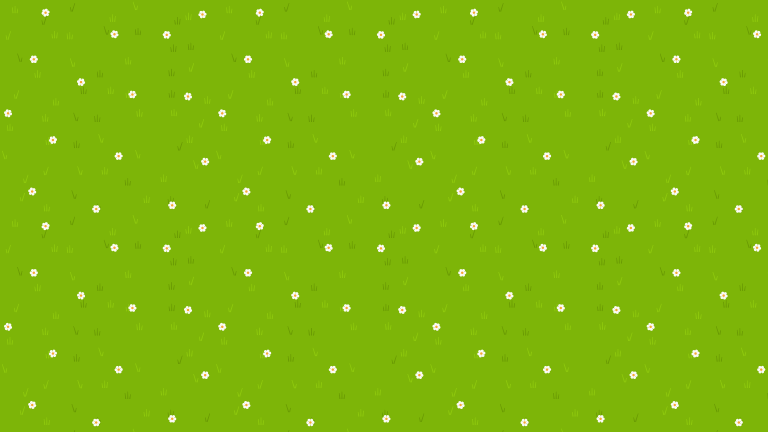
Reproduce this pattern procedurally as a Shadertoy shader.

```glsl
const float UNITS = 432.0;                // design units per canvas height
const vec2 TILE = vec2(214.2, 213.5);     // size of one repeat
const vec2 GRASS_GRID = vec2(7.0, 8.0);   // tufts across and down a repeat

const vec3 MEADOW = vec3(0.49, 0.71, 0.03);
const vec3 LIGHT_GRASS = vec3(0.56, 0.79, 0.05);
const vec3 DARK_GRASS = vec3(0.41, 0.60, 0.01);
const vec3 PETAL = vec3(0.98, 0.98, 0.96);
const vec3 POLLEN = vec3(0.96, 0.66, 0.20);

// Each row of flowers follows a parabola: origin + step * t + bend * t * t
const vec2 ROW_ORIGIN[4] = vec2[](vec2(142.7, 37.2), vec2(106.2, 89.6),
                                  vec2(83.2, 149.4), vec2(132.7, 209.8));
const vec2 ROW_STEP[4] = vec2[](vec2(52.3, 0.6), vec2(51.4, 12.4),
                                vec2(65.7, 16.1), vec2(76.0, -3.7));
const vec2 ROW_BEND[4] = vec2[](vec2(-8.3, -10.5), vec2(2.1, -5.2),
                                vec2(10.4, -5.3), vec2(6.0, -10.6));

vec3 hash3(vec2 p) {
    vec3 q = fract(p.xyx * vec3(0.1031, 0.1030, 0.0973));
    q += dot(q, q.yxz + 33.33);
    return fract((q.xxy + q.yzz) * q.zyx);
}

float coverage(float dist, float pixel) {
    return clamp(0.5 - dist / pixel, 0.0, 1.0);
}

float segmentDist(vec2 p, vec2 a, vec2 b, float radius) {
    vec2 ab = b - a;
    float t = clamp(dot(p - a, ab) / dot(ab, ab), 0.0, 1.0);
    return length(p - a - ab * t) - radius * (1.0 - 0.4 * t);
}

// Six round petals, folded into one sector
float petalsDist(vec2 p, float turn) {
    float sector = radians(60.0);
    float angle = atan(p.y, p.x) - turn;
    angle -= sector * round(angle / sector);
    vec2 folded = length(p) * vec2(cos(angle), sin(angle));
    return min(length(folded - vec2(2.55, 0.0)) - 1.5, length(p) - 2.2);
}

// Three upright blades, or two leaning ones
float tuftDist(vec2 p, bool leaning) {
    float dist = 1e3;
    for (int i = leaning ? 1 : 0; i < 3; i++) {
        float k = float(i) - 1.0;
        float rise = leaning ? 3.5 + 4.0 * k : 6.5 - 2.2 * abs(k) + 0.6 * k;
        float lean = leaning ? 3.2 * k - 0.8 : 0.6 * k;
        vec2 root = vec2((leaning ? 1.2 : 2.1) * k, -3.2);
        dist = min(dist, segmentDist(p, root, root + vec2(lean, rise), 0.5));
    }
    return dist;
}

vec3 drawGrass(vec3 color, vec2 p, float pixel) {
    vec2 size = TILE / GRASS_GRID;
    vec2 home = floor(p / size);
    for (int y = -1; y <= 1; y++)
    for (int x = -1; x <= 1; x++) {
        vec2 cell = home + vec2(x, y);
        vec2 id = mod(cell, GRASS_GRID);
        vec3 place = hash3(id + 3.7);
        vec3 style = hash3(id + 41.3);
        vec2 q = p - (cell + 0.15 + 0.7 * place.xy) * size;
        q *= vec2(style.x < 0.5 ? -1.0 : 1.0, -1.0);
        float ink = coverage(tuftDist(q, style.y < 0.3), pixel);
        color = mix(color, place.z < 0.58 ? LIGHT_GRASS : DARK_GRASS, ink);
    }
    return color;
}

vec3 drawFlowers(vec3 color, vec2 p, float pixel) {
    for (int row = 0; row < 4; row++) {
        int count = row == 3 ? 3 : 4;
        for (int i = 0; i < count; i++) {
            float t = float(i) - 1.5;
            vec2 q = p - ROW_ORIGIN[row] - (ROW_STEP[row] + ROW_BEND[row] * t) * t;
            q -= TILE * round(q / TILE);
            float turn = 0.5 * (hash3(vec2(row, i)).x - 0.5);
            color = mix(color, PETAL, coverage(petalsDist(q, turn), pixel));
            color = mix(color, POLLEN, coverage(length(q) - 1.2, pixel));
        }
    }
    return color;
}

void mainImage(out vec4 fragColor, in vec2 fragCoord) {
    float pixel = UNITS / iResolution.y;
    // Repeats are anchored at the upper left
    vec2 p = vec2(fragCoord.x, iResolution.y - fragCoord.y) * pixel;
    vec3 color = drawGrass(MEADOW, p, pixel);
    color = drawFlowers(color, p, pixel);
    fragColor = vec4(color, 1.0);
}
```
